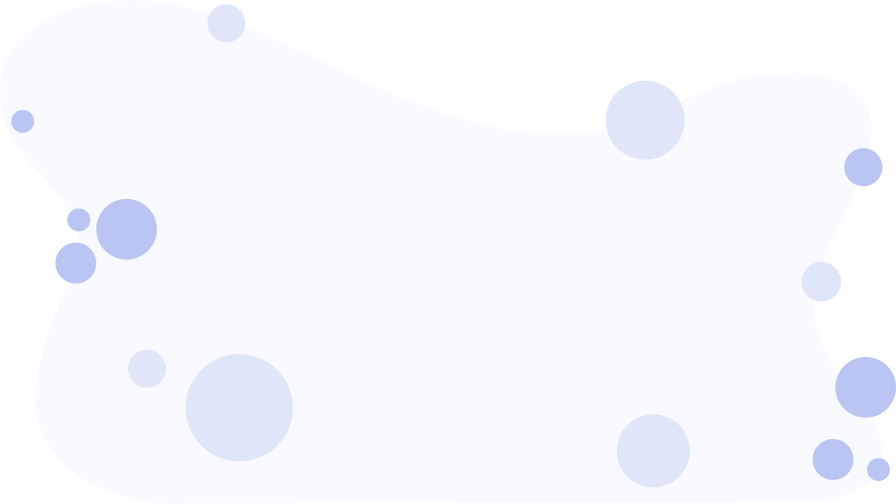
Reproduce this background procedurally as a Shadertoy shader.

```glsl
const float DESIGN_HEIGHT = 432.0;
const int CURVE_STEPS = 16;

const vec3 WHITE = vec3(1.0);
const vec3 BLOB_TINT = vec3(0.973, 0.980, 1.0);
const vec3 PALE_LAVENDER = vec3(0.880, 0.902, 0.980);
const vec3 PERIWINKLE = vec3(0.729, 0.773, 0.955);

// Discs as centre and radius, in design units with y pointing down
const vec3 PALE_DISCS[6] = vec3[6](
    vec3(194.0, 20.0, 16.3), vec3(553.0, 103.0, 33.8),
    vec3(704.0, 241.5, 17.0), vec3(126.0, 316.0, 16.3),
    vec3(205.0, 349.5, 46.0), vec3(560.0, 386.5, 31.3));
const vec3 DEEP_DISCS[8] = vec3[8](
    vec3(19.5, 104.0, 9.8), vec3(67.5, 188.5, 9.8),
    vec3(108.5, 196.5, 26.0), vec3(65.0, 225.5, 17.5),
    vec3(740.0, 143.3, 16.3), vec3(742.0, 332.0, 26.0),
    vec3(714.0, 393.8, 17.5), vec3(753.0, 402.5, 9.8));

float segmentDistance(vec2 p, vec2 a, vec2 b) {
    vec2 ab = b - a;
    float t = clamp(dot(p - a, ab) / dot(ab, ab), 0.0, 1.0);
    return length(p - a - ab * t);
}

vec2 cubicBezier(vec2 a, vec2 b, vec2 c, vec2 d, float t) {
    vec2 ab = mix(a, b, t), bc = mix(b, c, t), cd = mix(c, d, t);
    return mix(mix(ab, bc, t), mix(bc, cd, t), t);
}

// Extends the outline from the pen; outline = (distance, inside sign)
void curveTo(vec2 p, vec2 c1, vec2 c2, vec2 end, inout vec2 pen, inout vec2 outline) {
    vec2 start = pen;
    for (int i = 1; i <= CURVE_STEPS; i++) {
        vec2 next = cubicBezier(start, c1, c2, end, float(i) / float(CURVE_STEPS));
        outline.x = min(outline.x, segmentDistance(p, pen, next));
        if ((pen.y > p.y) != (next.y > p.y)) {
            float crossing = mix(pen.x, next.x, (p.y - pen.y) / (next.y - pen.y));
            if (p.x < crossing) outline.y = -outline.y;
        }
        pen = next;
    }
}

float blobDistance(vec2 p) {
    vec2 pen = vec2(112.0, 0.0);
    vec2 outline = vec2(1e5, 1.0);
    // Top wave and right lobe
    curveTo(p, vec2(228, 0), vec2(336, 115.5), vec2(486, 115.5), pen, outline);
    curveTo(p, vec2(562, 115.5), vec2(592, 62.5), vec2(682, 62.5), pen, outline);
    curveTo(p, vec2(724, 62.5), vec2(747, 83), vec2(747, 108), pen, outline);
    // Right side
    curveTo(p, vec2(747, 165), vec2(697, 215), vec2(697, 258), pen, outline);
    curveTo(p, vec2(697, 320), vec2(757, 350), vec2(757, 388), pen, outline);
    curveTo(p, vec2(757, 420), vec2(720, 430), vec2(680, 430.5), pen, outline);
    // Bottom edge and left side
    curveTo(p, vec2(503, 430), vec2(327, 430), vec2(150, 432), pen, outline);
    curveTo(p, vec2(85, 432), vec2(31, 395), vec2(31, 345), pen, outline);
    curveTo(p, vec2(31, 275), vec2(68, 245), vec2(68, 207), pen, outline);
    curveTo(p, vec2(68, 165), vec2(0, 138), vec2(0, 78), pen, outline);
    curveTo(p, vec2(0, 30), vec2(50, 0), vec2(112, 0), pen, outline);
    return outline.x * outline.y;
}

float discDistance(vec2 p, vec3 disc) {
    return length(p - disc.xy) - disc.z;
}

float coverage(float signedDistance, float pixel) {
    return clamp(0.5 - signedDistance / pixel, 0.0, 1.0);
}

void mainImage(out vec4 fragColor, in vec2 fragCoord) {
    float pixel = DESIGN_HEIGHT / iResolution.y;
    vec2 p = vec2(fragCoord.x, iResolution.y - fragCoord.y) * pixel;

    vec3 color = mix(WHITE, BLOB_TINT, coverage(blobDistance(p), pixel));

    // Scattered discs
    for (int i = 0; i < PALE_DISCS.length(); i++)
        color = mix(color, PALE_LAVENDER, coverage(discDistance(p, PALE_DISCS[i]), pixel));
    for (int i = 0; i < DEEP_DISCS.length(); i++)
        color = mix(color, PERIWINKLE, coverage(discDistance(p, DEEP_DISCS[i]), pixel));

    fragColor = vec4(color, 1.0);
}
```
